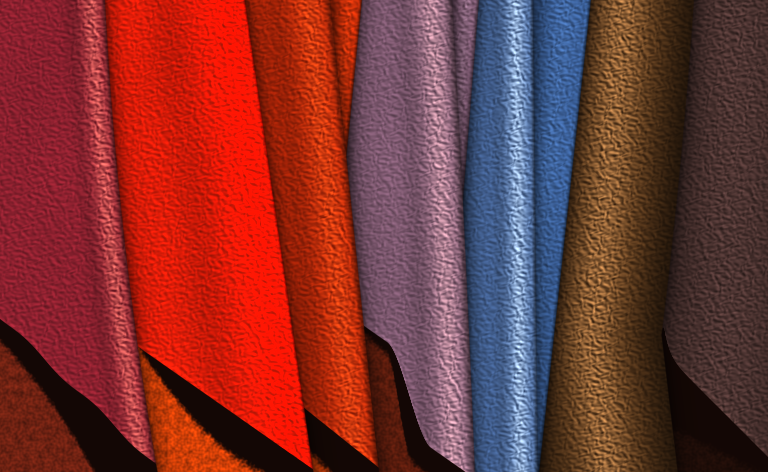
This texture is drawn by a WebGL 1 fragment shader. Its source:

```glsl
precision highp float;
// Hanging leather hides in a row, painted from right to left so that each
// one overlaps its neighbour. Every hide is a curved right edge, a slanted hem,
// a glossy fold and a pebbled grain; suede linings show below the hems.

uniform vec2 u_resolution;

#define SPAN vec2(7.68, 4.72)   // size of the scene, y running downwards
#define GRAIN_SCALE 24.0
#define GRAIN_DEPTH 0.18
#define GLOSS_BREAKUP 0.75
#define SUEDE_SCALE 34.0
#define CAST_DEPTH 0.5
#define CAST_REACH 0.08
#define NO_HEM 9.0
#define GAP_COLOR vec3(0.075, 0.028, 0.018)

vec2 gradientAt(vec2 cell) {
  vec3 h = fract(cell.xyx * vec3(0.1031, 0.1030, 0.0973));
  h += dot(h, h.yzx + 33.33);
  float angle = 6.2832 * fract((h.x + h.y) * h.z);
  return vec2(cos(angle), sin(angle));
}

float gradientNoise(vec2 p) {
  vec2 i = floor(p), f = p - i;
  vec2 u = f * f * f * (f * (f * 6.0 - 15.0) + 10.0);
  vec2 e = vec2(1.0, 0.0);
  float a = dot(gradientAt(i), f);
  float b = dot(gradientAt(i + e), f - e);
  float c = dot(gradientAt(i + e.yx), f - e.yx);
  float d = dot(gradientAt(i + e.xx), f - e.xx);
  return mix(mix(a, b, u.x), mix(c, d, u.x), u.y);
}

// Height of the leather: rounded pebbles parted by slanting creases.
float pebbles(vec2 p) {
  vec2 q = mat2(0.85, 0.42, -0.5, 1.05) * p * GRAIN_SCALE;
  q += 0.7 * gradientNoise(q * 0.45 + 7.0);
  float crease = gradientNoise(q * 0.8 + 19.0);
  return 0.85 * gradientNoise(q) + 0.5 * sqrt(crease * crease + 0.012);
}

float bell(float x, float width) {
  x /= width;
  return exp(-x * x);
}

float bump, fuzz, drift, aa;

// Paints one hide over everything left of its right edge. The fold lies
// "ridge" inside that edge; "roll" is how far the edge darkens inwards.
void hide(inout vec3 col, vec2 p, float right, float hem, float lining,
          vec3 leather, vec3 gloss, float ridge, float width, float roll,
          vec3 suede) {
  float inside = right - p.x;
  col *= 1.0 - CAST_DEPTH * exp(-max(-inside, 0.0) / CAST_REACH);

  float fold = 0.7 * bell(inside - ridge, width)
             + 0.3 * bell(inside - ridge, 2.0 * width);
  float valley = bell(inside - ridge - 2.4 * width, width);
  vec3 skin = leather * (1.0 - 0.14 * valley + drift);
  skin *= mix(0.35, 1.0, smoothstep(-0.3 * roll, roll, inside));
  skin *= 1.0 + GRAIN_DEPTH * bump;
  skin += gloss * fold * max(1.0 + GLOSS_BREAKUP * bump, 0.0);
  skin *= 1.0 + 0.15 * bell(hem - p.y - 0.03, 0.025);

  vec3 under = mix(GAP_COLOR, suede * (1.0 + fuzz),
                   smoothstep(-0.05, 0.05, p.y - lining + 0.08 * fuzz));
  vec3 body = mix(under, skin, smoothstep(-aa, aa, hem - p.y));
  col = mix(col, body, smoothstep(-aa, aa, inside));
}

void main() {
  vec2 uv = gl_FragCoord.xy / u_resolution;
  vec2 p = vec2(uv.x, 1.0 - uv.y) * SPAN;
  float x = p.x, y = p.y;
  aa = 0.9 * SPAN.x / u_resolution.x;

  // Surface relief lit from the upper right.
  bump = 2.0 * (pebbles(p) - pebbles(p + vec2(0.016, -0.018)));
  fuzz = 0.35 * gradientNoise(p * SUEDE_SCALE)
       + 0.30 * gradientNoise(p * SUEDE_SCALE * 0.4);
  drift = 0.07 * gradientNoise(p * vec2(1.8, 0.9) + 3.0);

  vec3 col = GAP_COLOR;
  vec3 none = vec3(0.0);

  // Dark brown
  float d = max(x - 6.64, 0.0);
  hide(col, p, 8.3 - 0.05 * y, 3.53 + d - 0.25 * exp(-20.0 * d), 4.25 + 0.5 * d,
       vec3(0.225, 0.150, 0.140), vec3(0.07, 0.05, 0.05), 0.9, 0.4, 0.1,
       vec3(0.12, 0.05, 0.03));
  // Bronze
  float bronzeEdge = max(6.94 - 0.07 * y - 0.008 * y * y, 6.22 + 0.118 * y);
  hide(col, p, bronzeEdge, NO_HEM, NO_HEM, vec3(0.30, 0.185, 0.085),
       vec3(0.25, 0.185, 0.12), 0.71, 0.22, 0.55, none);
  // Blue, back then front
  hide(col, p, 5.91 - 0.11 * y, NO_HEM, NO_HEM, vec3(0.22, 0.36, 0.58),
       vec3(0.03, 0.04, 0.05), 0.25, 0.12, 0.04, none);
  hide(col, p, 5.33 + 0.01 * y, NO_HEM, NO_HEM, vec3(0.27, 0.39, 0.59),
       vec3(0.27, 0.26, 0.21), 0.17, 0.075, 0.05, none);
  // Lilac, back then front
  hide(col, p, 4.79 - 0.08 * y, NO_HEM, NO_HEM, vec3(0.51, 0.36, 0.46),
       vec3(0.06), 0.12, 0.06, 0.05, none);
  d = x - 3.67;
  hide(col, p, 4.52 + 0.058 * y - 0.002 * y * y,
       3.28 + 0.7 * d + 0.75 * smoothstep(0.2, 0.64, d),
       3.36 + 0.9 * d + 0.85 * smoothstep(0.2, 0.45, d),
       vec3(0.49, 0.345, 0.435), vec3(0.20, 0.16, 0.14), 0.21, 0.11, 0.10,
       vec3(0.36, 0.11, 0.05));
  // Rust, back then front
  hide(col, p, 3.62 - 0.10 * y, NO_HEM, NO_HEM, vec3(0.76, 0.17, 0.03),
       vec3(0.06, 0.03, 0.01), 0.12, 0.06, 0.04, none);
  d = x - 3.13;
  hide(col, p, 3.30 + 0.104 * y, 4.15 + 0.8 * d, 4.55 + d,
       vec3(0.70, 0.145, 0.03), vec3(0.11, 0.08, 0.03), 0.22, 0.13, 0.08,
       vec3(0.72, 0.22, 0.03));
  // Red
  d = max(x - 1.47, -0.2);
  hide(col, p, 2.45 + 0.145 * y, 3.53 + 0.7 * d, 3.6 + 1.5 * d - 0.45 * d * d,
       vec3(0.89, 0.115, 0.035), vec3(0.14, -0.03, -0.02), 0.2, 0.25, 0.03,
       vec3(0.82, 0.25, 0.03));
  // Burgundy
  hide(col, p, 1.05 + 0.05 * y + 0.013 * y * y,
       3.17 + 0.95 * x + 0.025 * sin(9.0 * x - 4.0), 3.42 + x + 0.4 * x * x,
       vec3(0.54, 0.125, 0.18), vec3(0.20, 0.17, 0.12), 0.14, 0.08, 0.06,
       vec3(0.43, 0.13, 0.07));

  gl_FragColor = vec4(clamp(col, 0.0, 1.0), 1.0);
}
```
